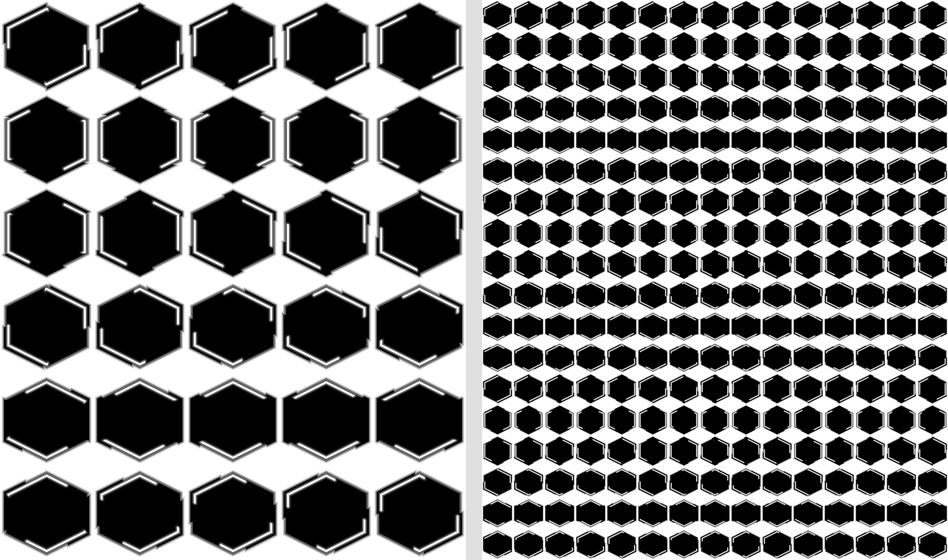
Left, the tile; right, the same tile 3 across and 3 down.
Give the GLSL for this pattern, as a Shadertoy shader.

```glsl
#define GRID vec2(5.0, 6.0)   // repeats across and down
#define CELL 128.0            // units per cell
#define HEX_SIZE 58.5         // half width of the raised plate
#define PLATE_STEP 2.2        // height of the raised plate over the body
#define LINE_INSET 6.0
#define LINE_HALF_WIDTH 1.25
#define LINE_HALF_ARC 0.77    // arcs are measured in hexagon edges
#define PLATE_HALF_ARC 0.70
#define EDGE_LENGTH 56.0
#define RIM_GREY 0.38
#define GLOW 0.5
#define SHADOW 0.6

// Signed distance to the stretched, pointed-top hexagon
float hexDistance(vec2 p) {
    p = abs(p);
    return max(p.x - HEX_SIZE, (0.5 * p.x + p.y - HEX_SIZE) / length(vec2(0.5, 1.0)));
}

// Clockwise position along half the outline, 0 to 3; opposite points agree
float hexPerimeter(vec2 p) {
    if (p.x < 0.0) p = -p;
    float slant = 0.5 * p.x + abs(p.y);
    vec2 q = p / max(max(p.x, slant), 1e-4);
    if (p.x > slant) return 1.5 - q.y;
    return q.y > 0.0 ? q.x : 3.0 - q.x;
}

// Distance along the outline beyond the ends of an arc
float arcDistance(float u, float center, float halfArc) {
    return (abs(mod(u - center + 1.5, 3.0) - 1.5) - halfArc) * EDGE_LENGTH;
}

void mainImage(out vec4 fragColor, in vec2 fragCoord) {
    vec2 grid = fragCoord / iResolution.xy * GRID;
    vec2 id = floor(grid);
    vec2 p = (grid - id - 0.5) * CELL;
    float aa = 0.6 * CELL * GRID.y / iResolution.y;

    // Each cell is one step of a loop, counted from the top left
    float turn = 3.0 * (id.x + GRID.x * (GRID.y - 1.0 - id.y)) / (GRID.x * GRID.y);
    float d = hexDistance(p);
    float u = hexPerimeter(p);
    float lineEnd = arcDistance(u, 2.25 - turn, LINE_HALF_ARC);
    float plateEnd = arcDistance(u, 2.29 + turn, PLATE_HALF_ARC);

    // Body, raised plates and their soft shadow
    float plate = max(d, plateEnd);
    float body = min(d + PLATE_STEP, plate);
    float fill = 1.0 - smoothstep(-aa, aa, body);
    float falloff = 1.0 - smoothstep(0.0, 5.0, body);
    float page = 1.0 - SHADOW * falloff * falloff;

    // Grey rim where no plate covers the edge, wider beside the lines
    float bare = smoothstep(-aa, aa, plateEnd);
    float beside = 1.0 - smoothstep(-1.0, 2.0, lineEnd);
    float rim = mix(smoothstep(-4.5, -PLATE_STEP, d),
                    smoothstep(-LINE_INSET, -LINE_INSET + 1.5, d), beside);
    float ink = RIM_GREY * rim * bare;

    // Glowing lines with round ends
    float stroke = length(vec2(max(lineEnd, 0.0), d + LINE_INSET)) - LINE_HALF_WIDTH;
    float halo = max(stroke, 0.0) / 1.9;
    ink = max(ink, GLOW * exp(-halo * halo));
    ink = mix(ink, 1.0, 1.0 - smoothstep(-aa, aa, stroke));

    fragColor = vec4(vec3(mix(page, ink, fill)), 1.0);
}
```
